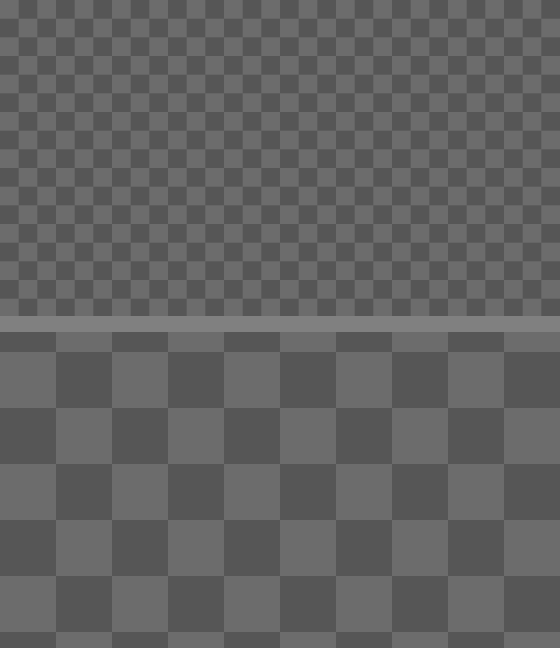
Top: the whole. Bottom: its middle third, enlarged.
A WebGL 2 fragment shader for this pattern:

```glsl
#version 300 es
precision highp float;
// A two-tone grey checkerboard, thirty squares across, laid from the top left
// corner so that the bottom row is cut short. Each axis gives a smoothed
// square wave of -1 and +1, and their product picks the tone.

uniform vec2 u_resolution;
out vec4 fragColor;

const float COLUMNS = 30.0;
const vec3 LIGHT_GREY = vec3(0.424);
const vec3 DARK_GREY = vec3(0.337);

// Square wave of period 2, +1 on the first unit, with edges one pixel wide.
vec2 squareWave(vec2 p, float pixel) {
    vec2 edgeDistance = 0.5 - abs(mod(p + 0.5, 2.0) - 1.0);
    return clamp(edgeDistance / (0.5 * pixel), -1.0, 1.0);
}

// 1 on light squares, 0 on dark ones.
float checker(vec2 p, float pixel) {
    vec2 wave = squareWave(p, pixel);
    return 0.5 + 0.5 * wave.x * wave.y;
}

void main() {
    // Cell units, measured rightward and downward from the top left.
    float pixel = COLUMNS / u_resolution.x;
    vec2 fromTopLeft = vec2(gl_FragCoord.x, u_resolution.y - gl_FragCoord.y);
    vec2 cell = fromTopLeft * pixel;

    vec3 color = mix(DARK_GREY, LIGHT_GREY, checker(cell, pixel));
    fragColor = vec4(color, 1.0);
}
```
